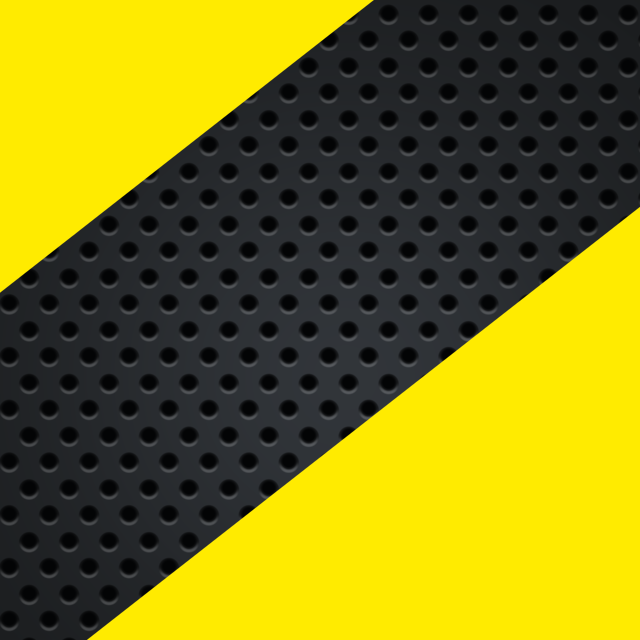
Give the GLSL for this background, as a WebGL 1 fragment shader.

```glsl
precision highp float;
// Diagonal band of dark perforated metal between two flat yellow corners.
uniform vec2 u_resolution;

// Soft disc: 1 inside the radius, fading to 0 across the blur width.
float disc(vec2 p, float radius, float blur) {
  return 1.0 - smoothstep(radius - blur, radius + blur, length(p));
}

// Offset from the nearest hole of one rectangular lattice.
vec2 lattice(vec2 p, vec2 origin, vec2 period) {
  return (fract((p - origin) / period + 0.5) - 0.5) * period;
}

// Brushed sheet, brightest below the middle and darker towards the corners.
vec3 sheet(vec2 uv) {
  float glow = exp(-4.2 * dot(uv - vec2(0.54, 0.41), uv - vec2(0.54, 0.41)));
  return mix(vec3(0.095, 0.102, 0.108), vec3(0.192, 0.207, 0.225), glow);
}

// Punched hole: shaded bevel, light lower lip and black core.
vec3 punch(vec3 metal, vec2 p, float pixel) {
  float blur = max(0.0016, 0.7 * pixel);
  float facing = -p.y / max(length(p), 0.0001);
  vec3 upper = metal * 0.5;
  vec3 lower = metal * 0.85 + vec3(0.175);
  vec3 bevel = mix(upper, lower, smoothstep(-0.25, 0.95, facing));
  vec3 color = mix(metal, bevel, disc(p, 0.0158, blur));
  color = mix(color, metal * 0.3, 0.8 * disc(p - vec2(0.0, 0.0018), 0.0128, 0.0022));
  return mix(color, vec3(0.012, 0.016, 0.021), disc(p - vec2(0.0, 0.0022), 0.0108, 0.0026));
}

void main() {
  vec2 uv = gl_FragCoord.xy / u_resolution;
  float pixel = 1.0 / min(u_resolution.x, u_resolution.y);

  // Two interleaved lattices make the staggered rows.
  vec2 period = vec2(0.0624, 0.0824);
  vec2 a = lattice(uv, vec2(0.0456, 0.5648), period);
  vec2 b = lattice(uv, vec2(0.0144, 0.5244), period);
  vec2 hole = dot(a, a) < dot(b, b) ? a : b;
  vec3 color = punch(sheet(uv), hole, pixel);

  // Yellow corners outside the slanted band, with smoothed edges.
  float height = uv.y - 0.783 * uv.x;
  float edge = 0.9 * pixel;
  float band = smoothstep(-0.1062 - edge, -0.1062 + edge, height)
             * (1.0 - smoothstep(0.5426 - edge, 0.5426 + edge, height));
  gl_FragColor = vec4(mix(vec3(1.0, 0.922, 0.0), color, band), 1.0);
}
```
